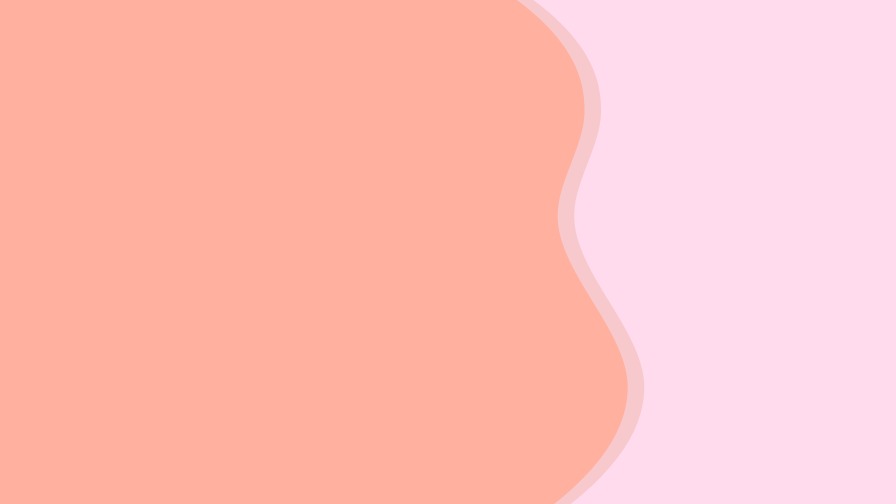
This background is drawn by a Shadertoy shader. Its source:

```glsl
const vec3 PEACH = vec3(1.00, 0.69, 0.62);
const vec3 PINK = vec3(1.00, 0.86, 0.93);
const vec3 BAND = vec3(0.97, 0.79, 0.80);

// Turning points of the wavy edge, in units of the canvas height
const vec2 UPPER_CREST = vec2(1.1597, 0.7800);
const vec2 HOLLOW = vec2(1.1065, 0.5718);
const vec2 LOWER_CREST = vec2(1.2454, 0.2315);
const float TOP_X = 1.0255;
const float BOTTOM_X = 1.0995;
const float TOP_BEND = 2.2;
const float BOTTOM_BEND = 2.0;
const float BAND_WIDTH = 0.0328;

// Horizontal position of the edge at height y
float waveEdge(float y) {
    if (y > UPPER_CREST.y) {
        float t = (y - UPPER_CREST.y) / (1.0 - UPPER_CREST.y);
        return mix(UPPER_CREST.x, TOP_X, pow(t, TOP_BEND));
    }
    if (y > HOLLOW.y) {
        return mix(HOLLOW.x, UPPER_CREST.x, smoothstep(HOLLOW.y, UPPER_CREST.y, y));
    }
    if (y > LOWER_CREST.y) {
        return mix(LOWER_CREST.x, HOLLOW.x, smoothstep(LOWER_CREST.y, HOLLOW.y, y));
    }
    float t = 1.0 - y / LOWER_CREST.y;
    return mix(LOWER_CREST.x, BOTTOM_X, pow(t, BOTTOM_BEND));
}

// Coverage of the area left of the edge, softened over about one pixel
float leftOf(float gap, float slant, float pixel) {
    return clamp(0.5 - gap / (slant * pixel), 0.0, 1.0);
}

void mainImage(out vec4 fragColor, in vec2 fragCoord) {
    float pixel = 1.0 / iResolution.y;
    vec2 p = fragCoord * pixel;

    // Signed horizontal gap to the edge, and its slant for even smoothing
    float gap = p.x - waveEdge(p.y);
    float slope = (waveEdge(p.y + pixel) - waveEdge(p.y - pixel)) / (2.0 * pixel);
    float slant = sqrt(1.0 + slope * slope);

    // Pink ground, pale band, peach field
    vec3 color = mix(PINK, BAND, leftOf(gap - BAND_WIDTH, slant, pixel));
    color = mix(color, PEACH, leftOf(gap, slant, pixel));
    fragColor = vec4(color, 1.0);
}
```
